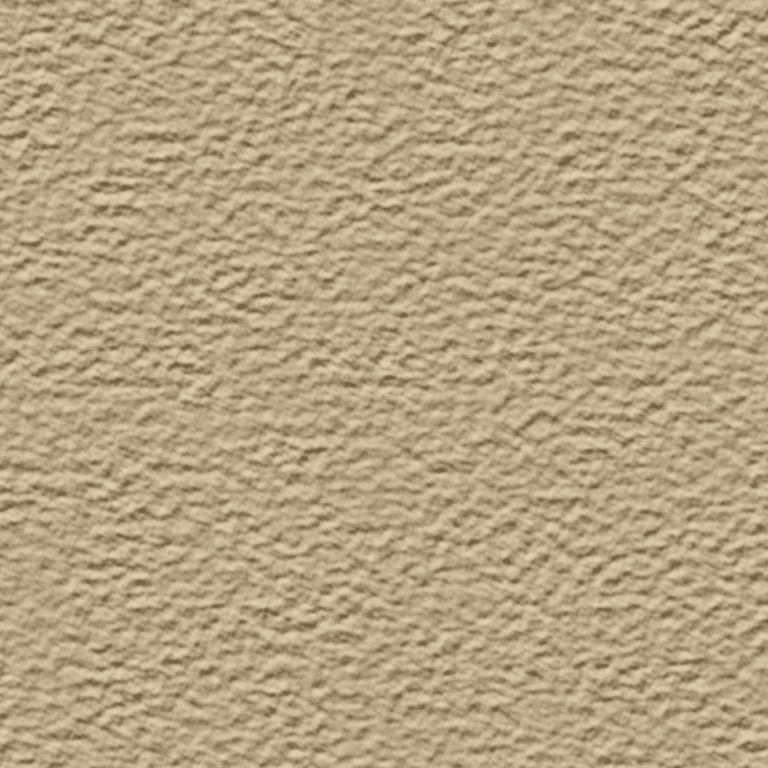
A three.js fragment shader for this texture:

```glsl
// Sand-coloured rough stucco, a fine relief lit from the upper left.
varying vec2 vUv;

float hash(vec2 cell) {
  return fract(sin(dot(cell, vec2(127.1, 311.7))) * 43758.5453);
}

// Slope of one lattice corner, seen from an offset inside the cell
float cornerSlope(vec2 cell, vec2 offset) {
  float angle = 6.2832 * hash(cell);
  return dot(vec2(cos(angle), sin(angle)), offset);
}

float gradientNoise(vec2 p) {
  vec2 cell = floor(p);
  vec2 f = fract(p);
  vec2 w = f * f * f * (f * (f * 6.0 - 15.0) + 10.0);
  vec2 right = vec2(1.0, 0.0);
  vec2 up = vec2(0.0, 1.0);
  float low = mix(cornerSlope(cell, f), cornerSlope(cell + right, f - right), w.x);
  float high = mix(cornerSlope(cell + up, f - up), cornerSlope(cell + 1.0, f - 1.0), w.x);
  return mix(low, high, w.y);
}

// Plaster height: grains a little wider than tall, in three sizes
float plasterHeight(vec2 uv) {
  vec2 p = uv * vec2(44.0, 63.0) + 7.3;
  mat2 turn = mat2(0.8, 0.6, -0.6, 0.8);
  float height = 0.0;
  float amplitude = 1.0;
  for (int i = 0; i < 3; i++) {
    height += amplitude * gradientNoise(p);
    p = turn * p * 1.85 + 19.7;
    amplitude *= 0.46;
  }
  return height;
}

void main() {
  // Relief: height drop towards the light
  vec2 lightStep = 0.0066 * vec2(-0.34, 0.94);
  float relief = plasterHeight(vUv - 0.5 * lightStep) - plasterHeight(vUv + 0.5 * lightStep);

  // Patches of stronger and weaker roughness
  float roughness = 1.0 + 0.45 * gradientNoise(vUv * vec2(9.0, 12.0) + 3.1);
  relief *= roughness;

  // Shadows fall off deeper than the highlights rise
  float tone = 0.29 * relief - 0.12 * relief * relief + 0.01;
  tone += 0.012 * gradientNoise(vUv * 5.0 + 41.0);

  vec3 sand = vec3(0.705, 0.643, 0.512);
  vec3 colour = sand + clamp(tone, -0.25, 0.16) * vec3(1.0, 1.01, 0.98);
  gl_FragColor = vec4(colour, 1.0);
}
```
